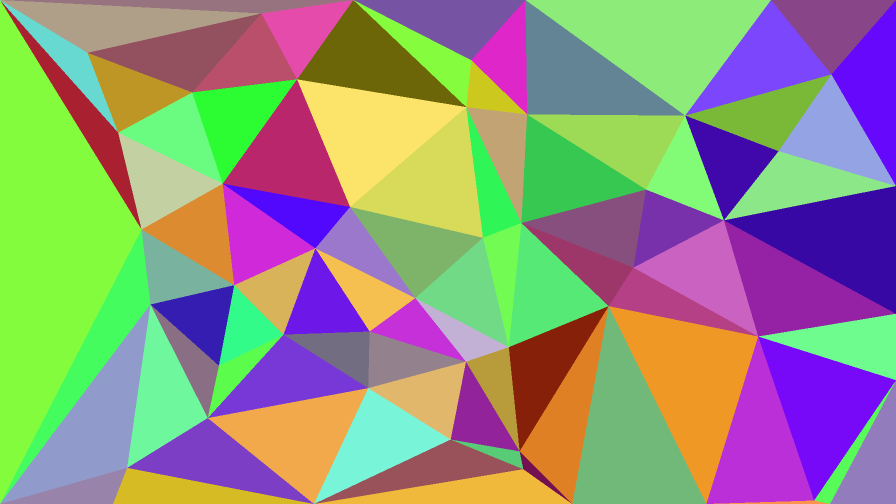
A Shadertoy shader for this background:

```glsl
// Draws a Delaunay mosaic of flat, vividly coloured triangles over scattered points.

const int POINT_COUNT = 52;      // four corners plus scattered points
const int MAX_STEPS = 28;        // limit for the triangle search
const float COLOUR_SPREAD = 0.23;

// Base colour and cumulative share of the triangles
const vec4 PALETTE[6] = vec4[6](
    vec4(0.67, 0.29, 0.63, 0.24),
    vec4(0.40, 0.91, 0.40, 0.48),
    vec4(0.90, 0.68, 0.24, 0.67),
    vec4(0.61, 0.74, 0.70, 0.79),
    vec4(0.42, 0.13, 0.86, 0.91),
    vec4(0.56, 0.18, 0.16, 1.00));

float random(uint seed) {
    uint state = seed * 747796405u + 2891336453u;
    uint word = ((state >> ((state >> 28u) + 4u)) ^ state) * 277803737u;
    word = (word >> 22u) ^ word;
    return float(word >> 8u) / 16777216.0;
}

float cross2(vec2 a, vec2 b) {
    return a.x * b.y - a.y * b.x;
}

// Corners first, then jittered points, denser near the middle columns;
// points beyond the canvas are pulled back onto its border.
vec2 scatterPoint(int i, vec2 canvas) {
    if (i < 4) return canvas * vec2(i & 1, i >> 1);
    vec2 spread = fract(0.5 + float(i) * vec2(0.75488, 0.56984));
    vec2 jitter = vec2(random(uint(i) * 2u + 301u), random(uint(i) * 2u + 302u)) - 0.5;
    vec2 s = 2.0 * spread - 1.0 + jitter * vec2(0.34, 0.5);
    s.x = mix(s.x * s.x * s.x, s.x, 0.65);
    return canvas * clamp(0.5 + 0.5 * s * vec2(1.12, 1.16), 0.0, 1.0);
}

bool insideTriangle(vec2 p, vec2 a, vec2 b, vec2 c) {
    vec3 side = vec3(cross2(b - a, p - a), cross2(c - b, p - b), cross2(a - c, p - c));
    return all(greaterThanEqual(side, vec3(0.0))) || all(lessThanEqual(side, vec3(0.0)));
}

// Vector from corner a to the centre of the circle through a, b and c
vec2 toCircumcentre(vec2 a, vec2 b, vec2 c) {
    vec2 u = b - a, v = c - a;
    float uu = dot(u, u), vv = dot(v, v);
    return vec2(v.y * uu - u.y * vv, u.x * vv - v.x * uu) / (2.0 * cross2(u, v));
}

// Finds the Delaunay triangle around p: while a point lies in the
// circumcircle, swap it in for the corner that keeps p enclosed.
ivec3 findTriangle(vec2 p, vec2 canvas, vec2 points[POINT_COUNT]) {
    ivec3 tri = ivec3(0, 3, cross2(canvas, p) > 0.0 ? 2 : 1);
    for (int stepIndex = 0; stepIndex < MAX_STEPS; stepIndex++) {
        vec2 a = points[tri.x], b = points[tri.y], c = points[tri.z];
        vec2 centre = toCircumcentre(a, b, c);
        float deepest = 1e-5;
        int next = -1;
        for (int i = 0; i < POINT_COUNT; i++) {
            vec2 w = points[i] - a;
            float depth = 2.0 * dot(w, centre) - dot(w, w);
            if (depth > deepest && i != tri.x && i != tri.y && i != tri.z) {
                deepest = depth;
                next = i;
            }
        }
        if (next < 0) break;
        vec2 q = points[next];
        if (insideTriangle(p, q, b, c)) tri.x = next;
        else if (insideTriangle(p, a, q, c)) tri.y = next;
        else tri.z = next;
    }
    return tri;
}

// The key does not depend on the order of the corners
vec3 triangleColour(ivec3 tri) {
    int key = tri.x + tri.y + tri.z + 157 * (tri.x * tri.x + tri.y * tri.y + tri.z * tri.z);
    uint seed = uint(key) * 4u;
    float pick = random(seed);
    int k = 0;
    while (k < 5 && pick > PALETTE[k].w) k++;
    vec3 shift = vec3(random(seed + 1u), random(seed + 2u), random(seed + 3u)) * 2.0 - 1.0;
    return clamp(PALETTE[k].rgb + COLOUR_SPREAD * shift, 0.03, 0.99);
}

float lineDistance(vec2 p, vec2 a, vec2 b) {
    return abs(cross2(b - a, p - a)) / max(length(b - a), 1e-6);
}

void mainImage(out vec4 fragColor, in vec2 fragCoord) {
    float pixel = 1.0 / iResolution.y;
    vec2 canvas = iResolution.xy * pixel;
    vec2 p = fragCoord * pixel;

    vec2 points[POINT_COUNT];
    for (int i = 0; i < POINT_COUNT; i++) points[i] = scatterPoint(i, canvas);

    ivec3 tri = findTriangle(p, canvas, points);
    vec3 colour = triangleColour(tri);

    // Average four samples only where an edge crosses the pixel
    vec2 a = points[tri.x], b = points[tri.y], c = points[tri.z];
    float edge = min(lineDistance(p, a, b), min(lineDistance(p, b, c), lineDistance(p, c, a)));
    if (edge < 0.75 * pixel) {
        colour = vec3(0.0);
        for (int s = 0; s < 4; s++) {
            vec2 offset = (vec2(s & 1, s >> 1) - 0.5) * 0.5 * pixel;
            colour += 0.25 * triangleColour(findTriangle(p + offset, canvas, points));
        }
    }
    fragColor = vec4(colour, 1.0);
}
```
